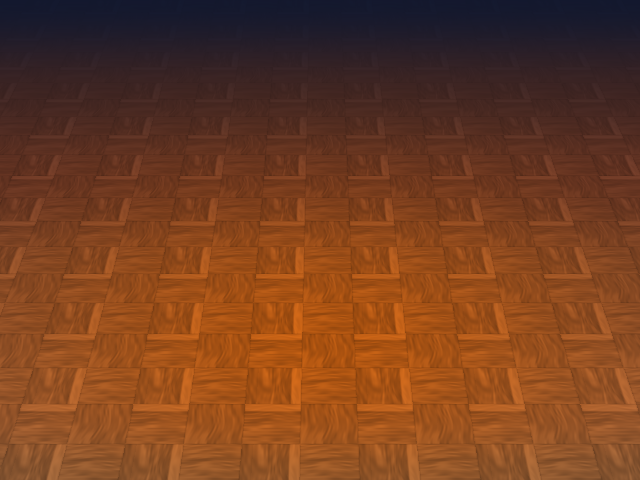
Write a Shadertoy shader that draws this background.

```glsl
float hash(vec2 p) {
    vec3 q = fract(vec3(p.xyx) * 0.1031);
    q += dot(q, q.yzx + 33.33);
    return fract((q.x + q.y) * q.z);
}

float noise(vec2 p) {
    vec2 i = floor(p), f = fract(p);
    f = f * f * (3.0 - 2.0 * f);
    return mix(mix(hash(i), hash(i + vec2(1, 0)), f.x),
               mix(hash(i + vec2(0, 1)), hash(i + vec2(1, 1)), f.x), f.y);
}

// Brightness of the parquet, about 1.0 on average
float parquet(vec2 p) {
    vec2 pixel = fwidth(p);
    vec2 tile = mod(floor(p), 2.0);
    vec2 f = fract(p);
    bool upright = tile.x == tile.y;
    float along = upright ? f.y : f.x;
    float across = upright ? f.x : f.y;
    float blur = upright ? pixel.x : pixel.y;
    float seed = 17.0 * tile.x + 41.0 * tile.y + 5.0;

    // Nearly straight grain, with arched rings on one of the upright tiles
    float bend = upright ? 1.6 : 0.7;
    float wave = bend * (noise(vec2(along * 2.0, across * 2.5) + seed) - 0.5);
    float band = noise(vec2(along * 1.2, across * 7.0 + wave) + seed) - 0.5;
    float fine = noise(vec2(along * 5.0, across * 26.0 + wave * 3.0) + seed * 2.0) - 0.5;
    fine *= 1.0 - smoothstep(0.5, 1.8, 26.0 * blur);
    float arch = sin(38.0 * length(vec2((across - 0.45) * 1.5, along * 0.6 - 0.7)) + wave * 3.0);
    float plank = hash(vec2(floor(across * 5.0), seed)) - 0.5;
    float tone = 1.0 + 0.17 * band + 0.22 * fine + 0.06 * plank;
    tone += tile.x * tile.y * (0.025 * arch * (1.0 - smoothstep(0.05, 0.12, blur)) - 0.05);

    // Pale outer plank with a shadow beside it
    float strip = tile.x * smoothstep(0.82 - blur, 0.82 + blur, across);
    float shade = tile.x * smoothstep(0.45, 0.82, across) * (1.0 - strip);
    tone = mix(tone, 1.15 + 0.15 * fine, strip) - 0.08 * shade;

    // Faint seams between tiles
    vec2 border = min(f, 1.0 - f);
    vec2 seam = 1.0 - smoothstep(vec2(0.0), pixel + 0.01, border);
    return tone * (1.0 - 0.09 * max(seam.x, seam.y));
}

void mainImage(out vec4 fragColor, in vec2 fragCoord) {
    vec2 uv = fragCoord / iResolution.xy;
    float x = (fragCoord.x - 0.5 * iResolution.x) / iResolution.y;

    // Floor plane in perspective, the horizon far above the canvas
    float depth = 2.0642 - uv.y;
    vec2 ground = vec2(2.0 * (x / (0.1221 * depth) + 0.17), 45.747 / depth - 22.993);
    float tone = parquet(ground);

    // Light fading from warm wood into a navy distance
    vec3 color = mix(vec3(0.53, 0.345, 0.21), vec3(0.57, 0.335, 0.19), smoothstep(0.0, 0.15, uv.y));
    color = mix(color, vec3(0.49, 0.275, 0.16), smoothstep(0.15, 0.42, uv.y));
    color = mix(color, vec3(0.37, 0.19, 0.135), smoothstep(0.4, 0.64, uv.y));
    color = mix(color, vec3(0.235, 0.14, 0.135), smoothstep(0.62, 0.83, uv.y));
    color = mix(color, vec3(0.075, 0.095, 0.18), smoothstep(0.79, 1.0, uv.y));

    // Orange glow low in the middle, reaching further up than down
    float reach = uv.y > 0.28 ? 0.31 : 0.27;
    vec2 away = vec2(x / 0.57, (uv.y - 0.28) / reach);
    color = mix(color, vec3(0.71, 0.335, 0.05), 0.9 * exp(-dot(away, away)));

    float contrast = 1.0 - 0.85 * smoothstep(0.6, 0.98, uv.y);
    color *= mix(1.0, tone, contrast);
    color += vec3(0.0, 0.06, 0.07) * max(tone - 1.0, 0.0) * contrast;
    fragColor = vec4(color, 1.0);
}
```
